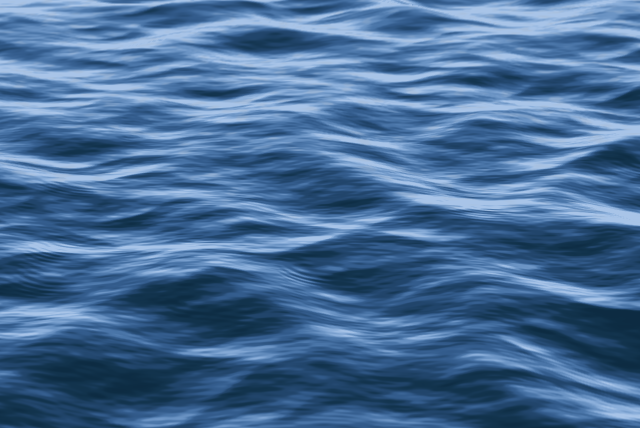
This texture is drawn by a Shadertoy shader. Its source:

```glsl
// Rippled blue open water seen at a low angle through a long lens.
// Two swells of gradient noise are ray marched, finer waves tilt the facets,
// and each facet's turn toward the viewer picks a tone from deep to sky.

const float WAVE_TOP = 0.032;    // wave bounds, the camera is 1.0 up
const float WAVE_BOTTOM = -0.055;
const float LENS = 0.26;         // ray slope per canvas height
const float TONE_DEPTH = 1.52;   // higher gives more deep water
const int MARCH_STEPS = 11;
const int BLUR_TAPS = 2;

vec2 gradientAt(vec2 cell) {
    vec3 h = fract(cell.xyx * vec3(0.1031, 0.1030, 0.0973));
    h += dot(h, h.yzx + 33.33);
    return 2.4 * fract((h.xx + h.yz) * h.zy) - 1.2;
}

// Gradient noise: value in x, its slope in yz
vec3 gradientNoise(vec2 p) {
    vec2 c = floor(p), f = p - c;
    vec2 u = f * f * f * (f * (f * 6.0 - 15.0) + 10.0);
    vec2 du = 30.0 * f * f * (f - 1.0) * (f - 1.0);
    vec2 ga = gradientAt(c), gb = gradientAt(c + vec2(1, 0));
    vec2 gc = gradientAt(c + vec2(0, 1)), gd = gradientAt(c + 1.0);
    float a = dot(ga, f), b = dot(gb, f - vec2(1, 0));
    float d = dot(gc, f - vec2(0, 1)), e = dot(gd, f - 1.0);
    float k = a - b - d + e;
    vec2 slope = mix(mix(ga, gb, u.x), mix(gc, gd, u.x), u.y)
               + du * (vec2(b - a, d - a) + k * u.yx);
    return vec3(mix(mix(a, b, u.x), mix(d, e, u.x), u.y), slope);
}

// Noise turned by an angle and stretched along its crests
vec3 swell(vec2 p, float angle, float freq, float stretch) {
    float c = cos(angle), s = sin(angle);
    mat2 turn = mat2(c, -s, s, c);
    vec2 scale = freq / vec2(stretch, 1.0);
    vec3 n = gradientNoise(turn * p * scale + freq * 3.7 + 40.0);
    return vec3(n.x, (n.yz * scale) * turn);
}

// Folds noise into narrow crests with broad troughs
vec3 crest(vec3 n, float softness) {
    float r = sqrt(n.x * n.x + softness);
    return vec3(0.22 - r, -n.x / r * n.yz);
}

vec3 mainWaves(vec2 p) {
    return 0.080 * crest(swell(p, 0.22, 2.2, 1.2), 0.002)
         + 0.026 * swell(p, -0.25, 5.0, 1.3);
}

// Slopes of the small waves, the finest fading with distance
vec2 smallWaves(vec2 p) {
    float nearness = 1.0 - smoothstep(2.4, 4.4, p.y);
    vec3 h = 0.0115 * crest(swell(p, 0.12, 9.0, 1.5), 0.004);
    h += 0.0034 * swell(p, -0.15, 19.0, 1.5) * mix(0.7, 1.0, nearness);
    h += 0.0011 * swell(p, 0.1, 43.0, 1.7) * mix(0.4, 1.0, nearness);
    h += 0.0004 * swell(p, -0.1, 95.0, 2.2) * nearness;
    return h.yz;
}

// Slopes of fine parallel ripples in small scattered patches
vec2 ripples(vec2 p) {
    vec3 n = gradientNoise(p * vec2(6.0, 8.0) + 31.0);
    float patches = smoothstep(0.2, 0.5, n.x) * (1.0 - smoothstep(2.4, 3.4, p.y));
    float phase = 430.0 * (p.y + 0.3 * p.x + 0.06 * n.x);
    return 0.08 * cos(phase) * patches * vec2(0.3, 1.0);
}

float clearance(float side, float drop, float z) {
    return 1.0 - drop * z - mainWaves(vec2(side * z, z)).x;
}

// First place the ray from (0, 1, 0) along (side, -drop, 1) meets the water
vec2 hitWater(float side, float drop) {
    float z = (1.0 - WAVE_TOP) / drop;
    float stepZ = (WAVE_TOP - WAVE_BOTTOM) / drop / float(MARCH_STEPS);
    float above = WAVE_TOP, below = 0.0;
    for (int i = 0; i < MARCH_STEPS; i++) {
        z += stepZ;
        below = clearance(side, drop, z);
        if (below < 0.0) break;
        above = below;
    }
    // Linear refinement inside the crossed step
    float far = z;
    z -= stepZ * clamp(below / min(below - above, -0.00001), 0.0, 1.0);
    float middle = clearance(side, drop, z);
    if (middle < 0.0) z -= (z - far + stepZ) * middle / (middle - above - 0.00001);
    else z += (far - z) * middle / (middle - min(below, 0.0) + 0.00001);
    return vec2(side * z, z);
}

vec3 waterColor(float tone) {
    vec3 c = mix(vec3(0.05, 0.17, 0.26), vec3(0.07, 0.20, 0.30), smoothstep(0.0, 0.07, tone));
    c = mix(c, vec3(0.13, 0.27, 0.42), smoothstep(0.07, 0.24, tone));
    c = mix(c, vec3(0.20, 0.36, 0.55), smoothstep(0.24, 0.46, tone));
    c = mix(c, vec3(0.29, 0.46, 0.66), smoothstep(0.46, 0.66, tone));
    c = mix(c, vec3(0.42, 0.58, 0.77), smoothstep(0.66, 0.83, tone));
    c = mix(c, vec3(0.55, 0.69, 0.86), smoothstep(0.83, 0.95, tone));
    return mix(c, vec3(0.66, 0.77, 0.91), smoothstep(0.95, 1.0, tone));
}

vec3 shade(vec2 uv) {
    float side = uv.x * LENS, drop = 0.50 - LENS * uv.y;
    vec2 p = hitWater(side, drop);
    vec2 slope = mainWaves(p).yz + smallWaves(p) + ripples(p);
    vec3 normal = normalize(vec3(-slope.x, 1.0, -slope.y));
    float facing = dot(normal, -normalize(vec3(side, -drop, 1.0)));
    float tone = pow(1.0 - smoothstep(0.13, 0.73, facing), TONE_DEPTH);

    // Pale cloud glints on the far, bright facets
    float glint = smoothstep(0.05, 0.4, gradientNoise(p * vec2(30.0, 34.0) + 5.0).x);
    glint *= smoothstep(0.6, 0.95, tone) * smoothstep(0.35, 0.65, uv.y);
    return mix(waterColor(tone), vec3(0.66, 0.73, 0.82), 0.4 * glint);
}

void mainImage(out vec4 fragColor, in vec2 fragCoord) {
    vec2 uv = (fragCoord - vec2(0.5 * iResolution.x, 0.0)) / iResolution.y;
    // Lens blur grows away from the plane of focus
    float blur = 0.002 + 0.005 * abs(uv.y - 0.42);
    vec3 color = vec3(0);
    for (int i = 0; i < BLUR_TAPS; i++) {
        float t = (float(i) + 0.5) / float(BLUR_TAPS) - 0.5;
        color += shade(uv + blur * vec2(0.5 * t, t));
    }
    fragColor = vec4(color / float(BLUR_TAPS), 1.0);
}
```
